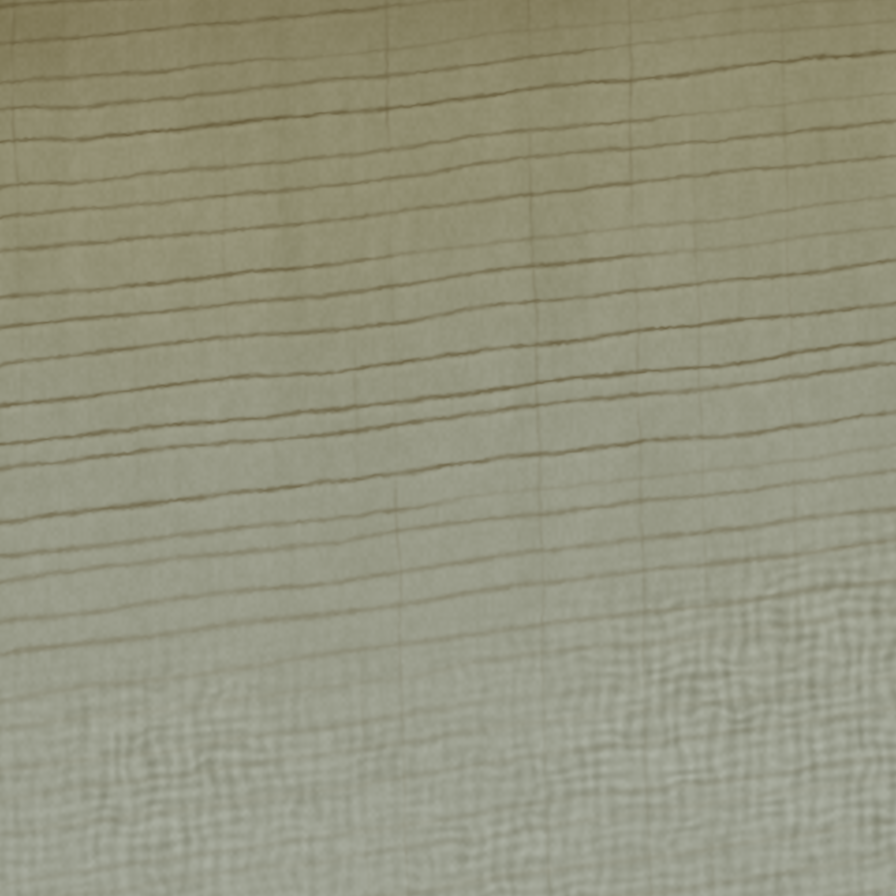
A Shadertoy shader for this texture:

```glsl
// Sheer woven cloth: a pale grey-green sheet that turns olive toward the top,
// crossed by thin rising brown threads, a few broken upright threads, and a
// soft pebbled weave below. Built from jittered rows, warped waves and noise.

const vec3 PALE  = vec3(0.615, 0.628, 0.570);
const vec3 SAGE  = vec3(0.594, 0.599, 0.524);
const vec3 OLIVE = vec3(0.571, 0.558, 0.446);
const vec3 UMBER = vec3(0.508, 0.478, 0.350);
const vec3 THREAD = vec3(0.365, 0.315, 0.185);

const float ROW_GAP = 0.0405;
const float COLUMN_GAP = 0.105;

float hash(vec2 p) {
    return fract(sin(dot(p, vec2(127.1, 311.7))) * 43758.5453);
}

float noise(vec2 p) {
    vec2 i = floor(p), f = fract(p);
    f = f * f * (3.0 - 2.0 * f);
    return mix(mix(hash(i), hash(i + vec2(1, 0)), f.x),
               mix(hash(i + vec2(0, 1)), hash(i + vec2(1, 1)), f.x), f.y);
}

float fbm(vec2 p) {
    float sum = 0.0, amp = 0.5;
    for (int i = 0; i < 4; i++) {
        sum += amp * noise(p);
        p = p * 2.03 + 17.3;
        amp *= 0.5;
    }
    return sum;
}

float softLine(float d, float width) {
    return exp(-d * d / (width * width));
}

// Vertical colour ramp, browner toward the upper left
vec3 clothColor(vec2 p) {
    float h = p.y - 0.09 * (p.x - 0.5) + 0.08 * (fbm(p * 5.0) - 0.47);
    vec3 c = mix(PALE, SAGE, smoothstep(0.05, 0.54, h));
    c = mix(c, OLIVE, smoothstep(0.46, 0.86, h));
    return mix(c, UMBER, smoothstep(0.84, 1.07, h));
}

// Rising threads: x is the dark core, y the pale lip just beneath it
vec2 risingThreads(vec2 p, float width) {
    float v = p.y - p.x * mix(0.155, 0.10, p.y);
    v += 0.008 * (noise(vec2(p.x * 5.0, p.y * 4.0)) - 0.5);
    v += 0.0016 * (noise(p * vec2(210.0, 260.0)) - 0.5);
    float row = floor(v / ROW_GAP);
    vec2 sum = vec2(0.0);
    for (int i = -1; i <= 1; i++) {
        float id = row + float(i);
        float center = (id + 0.5 + 0.45 * (hash(vec2(id, 3.0)) - 0.5)) * ROW_GAP;
        center += 0.006 * (noise(vec2(p.x * 11.0, id * 7.3)) - 0.5);
        center += 0.0022 * (noise(vec2(p.x * 50.0, id * 5.1)) - 0.5);
        float strength = mix(0.65, 1.0, hash(vec2(id, 8.0)));
        float fadeAt = 0.3 + 0.5 * hash(vec2(id, 12.0));
        float faint = step(0.72, hash(vec2(id, 21.0)));
        strength *= 1.0 - 0.6 * faint * smoothstep(-0.04, 0.04, p.x - fadeAt);
        strength *= 0.5 + 0.45 * noise(vec2(p.x * 16.0, id * 9.7))
                        + 0.5 * noise(vec2(p.x * 120.0, id * 4.3));
        float w = width * mix(0.75, 1.25, noise(vec2(p.x * 36.0, id * 6.1)));
        float d = v - center;
        sum += strength * vec2(softLine(d, w), softLine(d + 2.4 * width, 1.5 * width));
    }
    return sum;
}

// Upright threads that come and go along their length
float uprightThreads(vec2 p) {
    float u = p.x + 0.025 * (p.y - 0.5) + 0.005 * (noise(p * vec2(3.0, 14.0)) - 0.5);
    u += 0.002 * (noise(p * vec2(160.0, 110.0)) - 0.5);
    float column = floor(u / COLUMN_GAP);
    float sum = 0.0;
    for (int i = -1; i <= 1; i++) {
        float id = column + float(i);
        float center = (id + 0.5 + 0.6 * (hash(vec2(id, 41.0)) - 0.5)) * COLUMN_GAP;
        float presence = smoothstep(0.4, 0.7, noise(vec2(id * 6.7, p.y * 5.5)));
        presence = mix(0.25, 1.0, presence) * (0.3 + noise(vec2(id * 3.9, p.y * 40.0)));
        float strength = mix(0.35, 1.0, hash(vec2(id, 52.0)));
        sum += strength * presence * softLine(u - center, 0.0026);
    }
    return sum;
}

// Pebbled weave: soft bumps parted by uneven furrows that break up into dashes
float weave(vec2 p) {
    vec2 warp = vec2(noise(p * 34.0), noise(p * 34.0 + 50.0)) - 0.5;
    vec2 q = p + 0.012 * warp;
    q.y -= 0.12 * q.x;
    vec2 wave = 0.5 + 0.5 * cos(6.2832 * q / vec2(0.0185, 0.0165));
    vec2 weight = vec2(noise(p * 52.0 + 9.0), noise(p * 52.0 + 31.0));
    float furrow = dot(wave, 0.25 + 0.9 * weight);
    return furrow - 0.70 + 0.5 * (noise(p * 95.0) - 0.5);
}

void mainImage(out vec4 fragColor, in vec2 fragCoord) {
    vec2 p = fragCoord / iResolution.xy;
    vec3 color = clothColor(p);

    // Broad upright streaks, fine fibres and grain
    float upper = smoothstep(0.1, 0.7, p.y);
    float streak = noise(vec2(p.x * 22.0, p.y * 2.5)) + noise(vec2(p.x * 60.0, p.y * 7.0)) - 1.0;
    float fibre = noise(p * vec2(150.0, 70.0)) - 0.5;
    float grain = noise(p * vec2(240.0, 210.0) + 70.0) - 0.5;
    float mottle = fbm(p * vec2(44.0, 30.0)) - 0.47;
    color += vec3(0.9, 0.9, 1.1) * (0.018 * streak * upper + 0.018 * fibre
                                  + 0.024 * grain + 0.022 * mottle);

    // Weave fills the lower part and climbs higher on the right
    float edge = 0.26 + 0.17 * smoothstep(0.4, 1.0, p.x);
    float patches = smoothstep(0.3, 0.6, fbm(p * 5.0 + 4.0));
    float woven = (1.0 - smoothstep(edge - 0.12, edge + 0.08, p.y)) * mix(0.55, 1.0, patches);
    color -= vec3(0.062, 0.064, 0.070) * weave(p) * woven;

    // Threads grow softer and fainter toward the bottom
    float rise = smoothstep(0.12, 0.55, p.y - 0.1 * p.x);
    vec2 rising = risingThreads(p, mix(0.0046, 0.0028, rise));
    float upright = uprightThreads(p);
    color += 0.018 * rising.y * rise;
    color = mix(color, THREAD, min(rising.x * mix(0.10, 0.58, rise), 0.75));
    color = mix(color, THREAD, upright * mix(0.10, 0.30, smoothstep(0.2, 0.9, p.y)));

    fragColor = vec4(clamp(color, 0.0, 1.0), 1.0);
}
```
